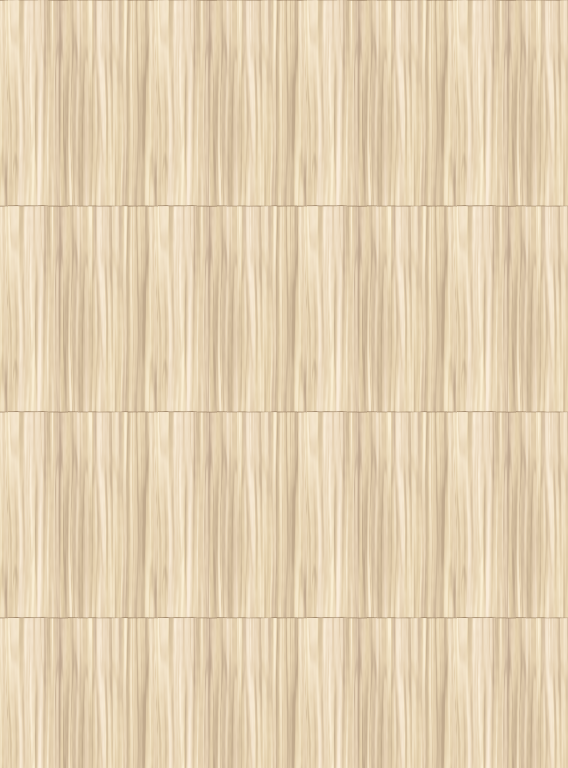
Reproduce this texture procedurally as a Shadertoy shader.

```glsl
// Pale striped wood veneer: repeating panels of upright grain with thin horizontal seams.

float hash(vec2 p) {
    return fract(sin(dot(p, vec2(127.1, 311.7))) * 43758.5453);
}

// Value noise that wraps across a panel after "columns" cells
float grain(vec2 uv, float columns, float rows, float seed) {
    vec2 p = uv * vec2(columns, rows);
    vec2 cell = floor(p), f = fract(p);
    f = f * f * (3.0 - 2.0 * f);
    float left = mod(cell.x, columns), right = mod(cell.x + 1.0, columns);
    float y = cell.y + seed * 17.0;
    return mix(mix(hash(vec2(left, y)), hash(vec2(right, y)), f.x),
               mix(hash(vec2(left, y + 1.0)), hash(vec2(right, y + 1.0)), f.x), f.y);
}

// Grain pushed towards flat strips with crisp sides
float strips(vec2 uv, float columns, float rows, float seed) {
    return smoothstep(0.25, 0.75, grain(uv, columns, rows, seed)) - 0.5;
}

void mainImage(out vec4 fragColor, in vec2 fragCoord) {
    vec2 p = fragCoord / iResolution.xy;

    // Panel coordinates: 3.8 across, 3.73 down, counted from the top edge
    vec2 panel = vec2((p.x - 0.102) * 3.8, (1.0 - p.y) * 3.73);
    vec2 uv = fract(panel);

    // Fibres lean and wander slightly
    vec2 fibre = uv;
    fibre.x += 0.025 * (grain(uv, 9.0, 1.6, 1.0) - 0.5);
    fibre.x += 0.010 * (grain(uv, 21.0, 3.0, 2.0) - 0.5);
    vec2 halfPanel = fibre * vec2(2.0, 1.0);

    // Two broad bands per panel, brightening to the right and then dropping
    float s = fract(halfPanel.x);
    float band = smoothstep(0.1, 0.75, s) * (1.0 - smoothstep(0.94, 1.0, s));

    // Strips of several widths, the widest shared by both bands
    float tone = 0.58 + 0.22 * (band - 0.45);
    tone += 0.28 * strips(halfPanel, 23.0, 1.4, 3.0);
    tone += 0.34 * strips(fibre, 59.0, 1.8, 4.0);
    tone += 0.40 * (grain(fibre, 83.0, 2.2, 5.0) - 0.5);
    tone += 0.10 * (grain(fibre, 89.0, 26.0, 6.0) - 0.5);

    // Thin dark grain lines along the contours of a slow noise
    float contour = abs(grain(fibre, 37.0, 2.0, 7.0) - 0.5);
    float line = 1.0 - smoothstep(0.02, 0.13, contour);
    tone = clamp(tone - 0.24 * line * (1.0 - 0.4 * band), 0.0, 1.0);

    // Brown through honey to cream
    vec3 color = mix(vec3(0.76, 0.67, 0.56), vec3(0.90, 0.82, 0.69), min(tone * 2.0, 1.0));
    color = mix(color, vec3(0.98, 0.93, 0.84), max(tone * 2.0 - 1.0, 0.0));

    // Some strips are yellower, others greyer
    color += vec3(0.0, 0.006, -0.03) * (grain(fibre, 31.0, 1.2, 8.0) - 0.5);

    // Uneven dark seam between rows, stepping a little from strip to strip
    float offset = 0.003 * (hash(vec2(floor(uv.x * 15.0), 9.0)) - 0.5);
    float fromSeam = abs(fract(panel.y + offset + 0.5) - 0.5) / 3.73;
    float pixel = 1.0 / iResolution.y;
    float seam = 1.0 - smoothstep(0.0005 - 0.5 * pixel, 0.0005 + 0.7 * pixel, fromSeam);
    seam *= 0.25 + 0.6 * grain(uv, 29.0, 1.0, 10.0);
    color = mix(color, vec3(0.58, 0.48, 0.37), seam);

    fragColor = vec4(color, 1.0);
}
```
